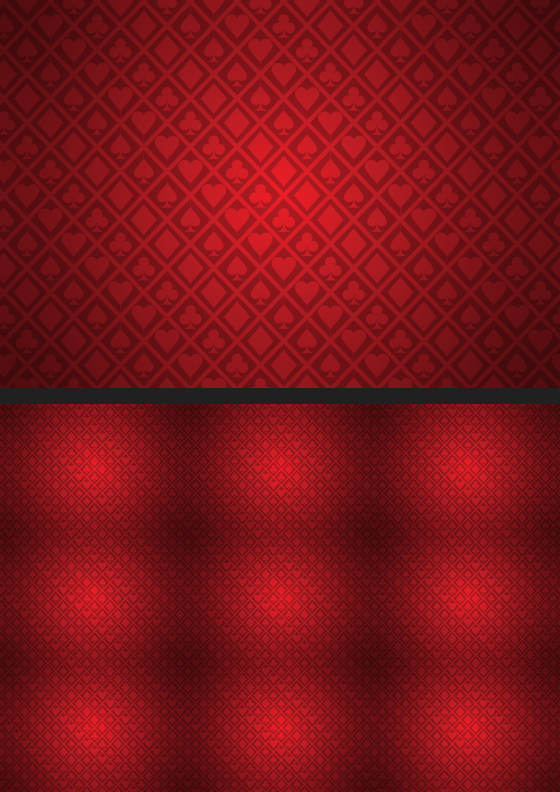
Top, the tile; bottom, the same tile 3 across and 3 down.
Give the GLSL for this pattern, as a Shadertoy shader.

```glsl
// Card-suit lattice: diagonal bands split the canvas into diamond cells, each
// holding a spade, heart, club or diamond, with one suit per falling diagonal.
// Two red tones are shaded by a radial glow that flattens out at the borders.

// Heart from two round lobes above a curved taper
float heart(vec2 p) {
    p.x = abs(p.x);
    float lobe = length(p - vec2(0.125, 0.105)) - 0.138;
    float h = clamp((p.y + 0.27) / 0.375, 0.0, 1.0);
    float halfWidth = 0.262 * h * (1.25 - 0.25 * h * h * h * h);
    float taper = max((p.x - halfWidth) * 0.8, p.y - 0.105);
    return min(lobe, taper);
}

// Flared foot shared by spade and club
float stem(vec2 p) {
    float k = clamp((-0.04 - p.y) / 0.22, 0.0, 1.0);
    float halfWidth = 0.014 + 0.115 * k * k * k * k;
    return max(abs(p.x) - halfWidth, abs(p.y + 0.14) - 0.12);
}

float spade(vec2 p) {
    float leaf = 0.8 * heart(vec2(p.x, 0.05 - p.y) / 0.8);
    return min(leaf, stem(p));
}

float club(vec2 p) {
    float top = length(p - vec2(0.0, 0.13)) - 0.115;
    float side = length(vec2(abs(p.x) - 0.125, p.y + 0.05)) - 0.115;
    float core = length(p - vec2(0.0, 0.01)) - 0.06;
    return min(min(top, side), min(core, stem(p)));
}

float diamond(vec2 p) {
    return (abs(p.x) / 0.28 + abs(p.y) / 0.33 - 1.0) * 0.213;
}

float suitShape(vec2 p, float suit) {
    if (suit < 0.5) return spade(p);
    if (suit < 1.5) return heart(p);
    if (suit < 2.5) return club(p);
    return diamond(p);
}

void mainImage(out vec4 fragColor, in vec2 fragCoord) {
    vec2 uv = fragCoord / iResolution.xy;

    // Diagonal cells; both counts are multiples of the four-suit cycle
    vec2 grid = uv * vec2(12.0, 8.0) - vec2(0.08, -0.03);
    vec2 diagonal = vec2(grid.x + grid.y, grid.x - grid.y);
    vec2 cell = floor(diagonal);
    vec2 center = 0.5 * vec2(cell.x + cell.y + 1.0, cell.x - cell.y);
    vec2 p = grid - center;
    p.y *= 1.5 * iResolution.y / iResolution.x;

    // Lattice bands and the suit inside each cell
    vec2 fromMiddle = abs(diagonal - cell - 0.5);
    float band = (0.5 - max(fromMiddle.x, fromMiddle.y)) * 0.707 - 0.045;
    float shape = suitShape(p, mod(cell.x + 1.0, 4.0));
    float pixel = 12.0 / iResolution.x;
    float raised = clamp(0.5 - min(band, shape) / pixel, 0.0, 1.0);

    // Radial glow whose slope vanishes at every edge
    vec2 t = abs(2.0 * uv - 1.0);
    t -= pow(t, vec2(6.0)) / 6.0;
    float radius = 0.5 * length(t * vec2(iResolution.x / iResolution.y, 1.0));
    float glow = 0.94 - 0.84 * radius;

    float red = glow * mix(0.74, 1.0, raised);
    vec3 color = min(red * vec3(1.0, 0.155, 0.195), vec3(1.0, 0.115, 0.145));
    fragColor = vec4(color, 1.0);
}
```
